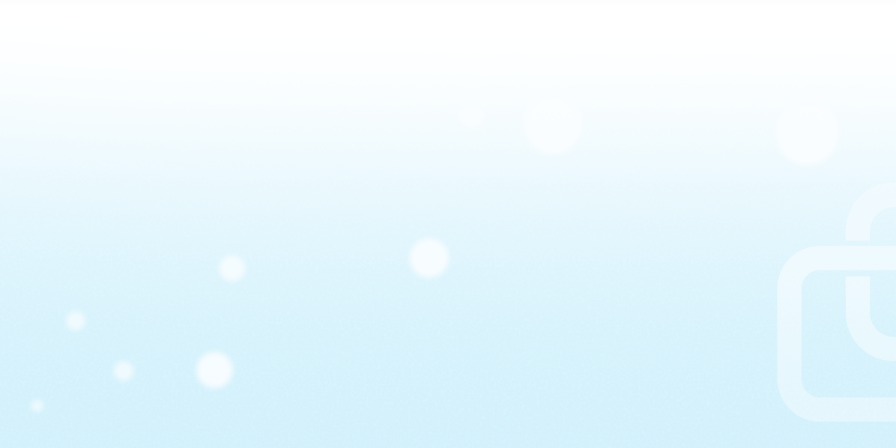
Reproduce this background procedurally as a WebGL 2 fragment shader.

```glsl
#version 300 es
precision highp float;
// Pale sky fading from white into light blue, with soft floating discs and two
// interlaced rounded frames at the right edge. Built from an exponential
// gradient, distance functions, cellular paper grain and layered sine streaks.
uniform vec2 u_resolution;
out vec4 fragColor;

vec2 hash2(vec2 p) {
    vec3 q = fract(p.xyx * vec3(0.1031, 0.1030, 0.0973));
    q += dot(q, q.yzx + 33.33);
    return fract((q.xx + q.yz) * q.zy);
}

// Distance to the nearest jittered cell point
float cellular(vec2 p) {
    vec2 cell = floor(p), local = fract(p);
    float nearest = 2.0;
    for (int y = -1; y <= 1; y++)
        for (int x = -1; x <= 1; x++) {
            vec2 offset = vec2(x, y);
            nearest = min(nearest, length(offset + hash2(cell + offset) - local));
        }
    return nearest;
}

float roundedBox(vec2 p, vec2 halfSize, float radius) {
    vec2 q = abs(p) - halfSize + radius;
    return length(max(q, 0.0)) + min(max(q.x, q.y), 0.0) - radius;
}

// Coverage of a rounded outline
float frame(vec2 p, vec2 halfSize, float radius, float edge) {
    float d = abs(roundedBox(p, halfSize, radius)) - 0.027;
    return 1.0 - smoothstep(-edge, edge, d);
}

void main() {
    // Height is one unit, so x runs from 0 to 2
    vec2 p = gl_FragCoord.xy / u_resolution.y;
    float edge = 0.8 / u_resolution.y;

    // Sky gradient, slightly deeper toward the left
    float depth = max(0.96 - p.y + 0.03 * exp(-3.0 * p.x), 0.0);
    float blue = 1.0 - exp(-3.7 * pow(depth, 1.85));
    vec3 color = mix(vec3(1.0), vec3(0.825, 0.945, 0.987), blue);
    color -= 0.008 * smoothstep(0.985, 1.0, p.y);

    // Faint horizontal streaks and paper grain
    float streak = sin(p.y * 190.0 + sin(p.x * 5.0)) + sin(p.y * 311.0 + 2.0 * sin(p.x * 3.0));
    color += vec3(0.0015, 0.001, 0.0) * streak * blue * (1.0 - blue);
    float grain = cellular(p * 150.0) - 0.45;
    color += vec3(0.022, 0.012, 0.005) * grain * blue;

    // Interlaced frames; the upper one breaks where it passes below the other
    float front = frame(p - vec2(2.162, 0.255), vec2(0.4, 0.169), 0.068, edge);
    float back = frame(p - vec2(2.315, 0.393), vec2(0.4, 0.172), 0.080, edge);
    float gap = abs(p.y - 0.423) - 0.040;
    back *= smoothstep(-edge, edge, gap);
    float frameAlpha = mix(0.42, 0.55, smoothstep(0.1, 0.4, p.y));
    frameAlpha *= 1.0 - 0.35 * smoothstep(0.44, 0.6, p.y);
    color = mix(color, vec3(0.985, 0.995, 1.0), max(front, back) * frameAlpha);

    // Soft discs: centre and radius
    vec3 discs[9] = vec3[9](
        vec3(0.083, 0.094, 0.013), vec3(0.169, 0.284, 0.021),
        vec3(0.276, 0.172, 0.022), vec3(0.479, 0.174, 0.041),
        vec3(0.518, 0.401, 0.029), vec3(0.958, 0.424, 0.044),
        vec3(1.052, 0.740, 0.025), vec3(1.234, 0.721, 0.065),
        vec3(1.802, 0.701, 0.070));
    for (int i = 0; i < 9; i++) {
        float d = length(p - discs[i].xy) - discs[i].z;
        float alpha = 1.0 - smoothstep(-0.013, 0.011, d);
        alpha *= mix(0.62, 0.85, smoothstep(0.012, 0.04, discs[i].z));
        color = mix(color, vec3(0.985, 0.995, 1.0), alpha);
    }

    fragColor = vec4(clamp(color, 0.0, 1.0), 1.0);
}
```
